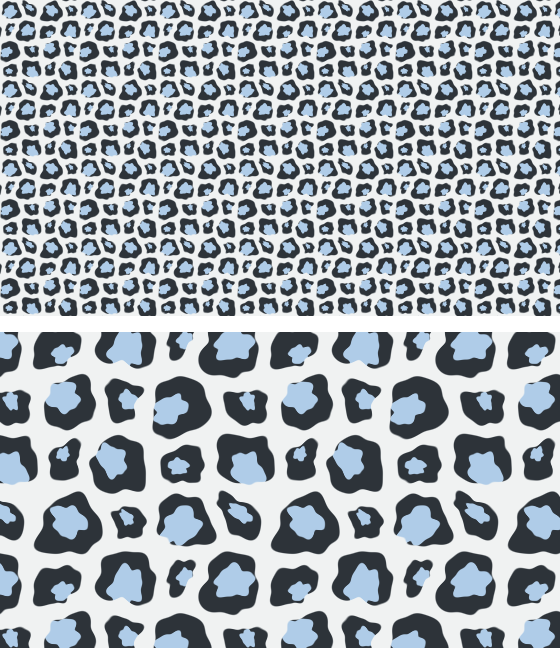
Top, the full canvas; bottom, a detail of the centre.
Give the GLSL for this pattern, as a Shadertoy shader.

```glsl
// Leopard print: lobed charcoal rosettes with pale blue hearts on off-white.

const vec3 GROUND = vec3(0.94, 0.95, 0.95);
const vec3 CHARCOAL = vec3(0.175, 0.2, 0.225);
const vec3 BLUE = vec3(0.685, 0.8, 0.91);

const float TAU = 6.28318;
const float CELLS = 16.0;   // spots per canvas height
const float REPEAT = 4.0;   // cells per repeat of the print
const float GAP = 0.112;    // half the ground between two spots
const float ROUNDING = 14.0;

float hash(vec2 id, float seed) {
    id = mod(id, REPEAT);
    return fract(sin(dot(id, vec2(127.1, 311.7)) + seed * 74.7) * 43758.5);
}

// Spot centre, jittered inside its cell
vec2 spotCentre(vec2 id) {
    return id + 0.5 + 0.38 * (vec2(hash(id, 1.0), hash(id, 2.0)) - 0.5);
}

// 0 = small, 1 = large; sizes alternate loosely
float spotSize(vec2 id) {
    return mix(mod(id.x + id.y, 2.0), hash(id, 3.0), 0.35);
}

float spotWeight(vec2 id) {
    return 0.24 * spotSize(id);
}

// Squared distance to a spot, reduced for large spots
float weightedDistance(vec2 p, vec2 id) {
    vec2 d = p - spotCentre(id);
    return dot(d, d) - spotWeight(id);
}

// Cell that owns point p
vec2 nearestSpot(vec2 p) {
    vec2 home = floor(p), best = home;
    float bestDist = 1e3;
    for (int y = -1; y <= 1; y++)
    for (int x = -1; x <= 1; x++) {
        vec2 id = home + vec2(x, y);
        float d = weightedDistance(p, id);
        if (d < bestDist) { bestDist = d; best = id; }
    }
    return best;
}

// Rounded distance from p to the border of its cell
float borderDistance(vec2 p, vec2 id) {
    float own = weightedDistance(p, id), sum = 0.0;
    vec2 centre = spotCentre(id);
    for (int y = -2; y <= 2; y++)
    for (int x = -2; x <= 2; x++) {
        if (x == 0 && y == 0) continue;
        vec2 other = id + vec2(x, y);
        float span = length(spotCentre(other) - centre);
        float d = (weightedDistance(p, other) - own) / (2.0 * span);
        sum += exp(-ROUNDING * d);
    }
    return -log(sum) / ROUNDING;
}

// Layered sines around a centre, for wobbly outlines
float lobes(float angle, float phase) {
    return 0.55 * sin(5.0 * angle + phase)
         + 0.35 * sin(3.0 * angle - 2.0 * phase)
         + 0.3 * sin(8.0 * angle + 3.0 * phase);
}

float angleOf(vec2 v) {
    return atan(v.y, v.x + 1e-5);
}

// Spot outline, positive inside, with a bite towards the opening
float spotField(vec2 p, vec2 id, float opening, float size) {
    vec2 q = p - spotCentre(id);
    float a = angleOf(q);
    float outer = smoothstep(0.0, 0.28, length(q));
    float bite = pow(0.5 + 0.5 * cos(a - opening), 14.0);
    float biteDepth = mix(0.07, 0.17, size) * hash(id, 6.0);
    float wobble = mix(0.03, 0.05, size) * lobes(a, TAU * hash(id, 4.0));
    return borderDistance(p, id) - GAP + outer * (wobble - biteDepth * bite);
}

// Blue heart, positive inside, shifted towards the opening
float heartField(vec2 p, vec2 id, float opening, float size) {
    vec2 dir = vec2(cos(opening), sin(opening));
    vec2 q = p - spotCentre(id) - dir * mix(0.1, 0.13, size);
    q = vec2(dot(q, dir) * 0.88, dot(q, vec2(-dir.y, dir.x)) * 1.12);
    float present = step(0.4, hash(id, 7.0) + size);
    float radius = mix(0.1, 0.32, size) * present;
    float wobble = 1.0 + 0.2 * lobes(angleOf(q), TAU * hash(id, 8.0));
    return radius * wobble - length(q) - 0.02 * (1.0 - present);
}

void mainImage(out vec4 fragColor, in vec2 fragCoord) {
    vec2 p = fragCoord / iResolution.y * CELLS;
    float soft = 0.8 * CELLS / iResolution.y;

    // Gentle bend that keeps the repeat
    float k = TAU / REPEAT;
    p += 0.05 * sin(k * 2.0 * p.yx + vec2(0.7, 2.1))
       + 0.02 * sin(k * 5.0 * p.yx + vec2(3.0, 1.2));

    vec2 id = nearestSpot(p);
    float size = spotSize(id);
    float opening = TAU * hash(id, 5.0);

    float spot = smoothstep(-soft, soft, spotField(p, id, opening, size));
    float heart = smoothstep(-soft, soft, heartField(p, id, opening, size));

    vec3 color = mix(GROUND, mix(CHARCOAL, BLUE, heart), spot);
    fragColor = vec4(color, 1.0);
}
```
